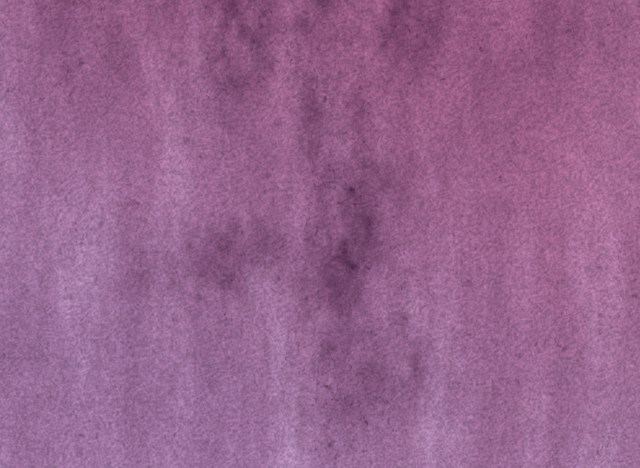
Write a Shadertoy shader that draws this texture.

```glsl
// Weathered violet paper: vertical washes, dark stains, scattered specks and fine grain.

const vec3 COOL = vec3(0.635, 0.465, 0.640);
const vec3 WARM = vec3(0.655, 0.395, 0.555);
const vec3 HAZE = vec3(0.685, 0.545, 0.705);
const vec3 DARK = vec3(0.270, 0.125, 0.255);

const float STAIN_BASE = 0.07;
const float CLOUD_AMOUNT = 0.24;
const float STREAK_AMOUNT = 0.26;
const float BAND_AMOUNT = 0.44;
const float BLOTCH_AMOUNT = 0.42;
const float MOTTLE_AMOUNT = 0.12;
const float SPECK_AMOUNT = 0.36;
const float GRAIN_AMOUNT = 0.15;
const float FIBRE_AMOUNT = 0.13;

// Integer hash giving two values from 0 to 1
vec2 hash2(vec2 cell) {
    uvec2 q = uvec2(ivec2(cell) + 32768);
    uint h = q.x * 1597334677u ^ q.y * 3812015801u;
    h = (h ^ (h >> 15)) * 2246822519u;
    h ^= h >> 13;
    uint k = h * 3266489917u;
    k ^= k >> 16;
    return vec2(float(h & 65535u), float(k & 65535u)) / 65535.0;
}

vec2 gradientAt(vec2 cell) {
    float angle = 6.28319 * hash2(cell).x;
    return vec2(cos(angle), sin(angle));
}

// Gradient noise, about -0.7 to 0.7
float noise(vec2 p) {
    vec2 i = floor(p), f = p - i;
    vec2 s = f * f * f * (f * (f * 6.0 - 15.0) + 10.0);
    vec2 e = vec2(1.0, 0.0);
    float low = mix(dot(gradientAt(i), f),
                    dot(gradientAt(i + e.xy), f - e.xy), s.x);
    float high = mix(dot(gradientAt(i + e.yx), f - e.yx),
                     dot(gradientAt(i + e.xx), f - e.xx), s.x);
    return mix(low, high, s.y);
}

float fbm(vec2 p) {
    float sum = 0.0, amp = 0.6;
    for (int i = 0; i < 4; i++) {
        sum += amp * noise(p);
        p = mat2(1.6, 1.2, -1.2, 1.6) * p + 7.3;
        amp *= 0.6;
    }
    return sum;
}

float bell(float x, float width) {
    return exp(-x * x / (width * width));
}

// Soft ragged specks, one possible per cell, in several sizes
float specks(vec2 p, float density) {
    float sum = 0.0;
    vec2 wobble = 0.010 * vec2(noise(p * 75.0), noise(p * 75.0 + 31.0));
    for (int i = 0; i < 4; i++) {
        float scale = 26.0 * pow(1.4, float(i));
        vec2 q = (p + wobble) * scale + 17.0 * float(i);
        vec2 cell = floor(q);
        vec2 centre = 0.3 + 0.4 * hash2(cell);
        vec2 pick = hash2(cell + 211.0);
        float radius = mix(0.16, 0.30, pick.y * pick.y);
        float d = length((q - cell - centre) * vec2(1.1, 0.9));
        float present = smoothstep(0.0, 0.15, density - pick.x);
        sum += present * mix(0.3, 0.9, pick.y) * (1.0 - smoothstep(0.0, radius, d));
    }
    return min(sum, 1.3);
}

void mainImage(out vec4 fragColor, in vec2 fragCoord) {
    vec2 uv = fragCoord / iResolution.xy;
    vec2 p = fragCoord / iResolution.y;

    // Washes: cool at the lower left, warm at the upper right
    float cloud = fbm(p * 2.6 + 4.0);
    float streak = fbm(p * vec2(9.0, 1.8) + 13.0);
    float warmth = smoothstep(0.12, 1.02, 0.50 * uv.x + 0.62 * uv.y + 0.16 * cloud);
    vec3 color = mix(COOL, WARM, warmth);
    float haze = smoothstep(-0.10, 0.45, streak + 0.5 * cloud) * (1.0 - warmth);
    haze += 0.55 * smoothstep(0.80, 1.0, uv.x) * (1.0 - 0.6 * uv.y);
    haze += 0.35 * bell(uv.x - 0.12, 0.16) * bell(uv.y - 0.22, 0.25);
    color = mix(color, HAZE, 0.55 * haze);

    // Stains: a wandering column, a short cross band and the upper edge
    float wander = 0.565 - 0.05 * smoothstep(0.5, 1.0, uv.y) + 0.06 * noise(p * vec2(1.0, 3.0));
    float column = bell(uv.x - wander, 0.10) * smoothstep(0.0, 0.25, uv.y);
    float cross = 0.8 * bell(uv.y - 0.45 - 0.08 * cloud, 0.09) * bell(uv.x - 0.37, 0.17);
    float edge = smoothstep(0.60, 1.0, uv.y + 0.15 * streak) * bell(uv.x - 0.45, 0.40);
    float band = max(max(column, cross), edge);
    float patches = smoothstep(-0.25, 0.35, fbm(p * vec2(7.0, 3.8) + 23.0));
    float blotch = smoothstep(0.0, 0.50, fbm(p * vec2(15.0, 10.0) + 41.0));
    float mottle = fbm(p * vec2(24.0, 19.0) + 71.0);
    float stain = STAIN_BASE - CLOUD_AMOUNT * 0.5 * cloud - STREAK_AMOUNT * streak;
    stain += BAND_AMOUNT * band * (0.20 + 0.80 * patches);
    stain += BLOTCH_AMOUNT * blotch * (0.08 + 0.75 * band * patches);
    stain += MOTTLE_AMOUNT * mottle * (1.0 + band);

    // Specks gather in clumps, in stains and toward the right
    float clump = smoothstep(-0.20, 0.35, fbm(p * 5.0 + 57.0));
    float density = 0.07 + 0.36 * clump * (0.35 + 0.65 * uv.x) + 0.22 * band;
    stain += SPECK_AMOUNT * specks(p, density) * (0.55 + 0.45 * clump);
    color = mix(color, DARK, clamp(stain, -0.12, 0.85));

    // Paper tooth and short curled fibres in two directions
    vec2 bent = p + 0.014 * vec2(noise(p * 28.0), noise(p * 28.0 + 9.0));
    vec2 along = mat2(0.8, -0.6, 0.6, 0.8) * bent;
    vec2 across = mat2(0.5, 0.87, -0.87, 0.5) * bent;
    float grain = noise(p * 181.0) + 0.5 * noise(p * 97.0 + 5.0);
    float fibre = noise(along * vec2(60.0, 165.0)) + 0.7 * noise(across * vec2(60.0, 165.0) + 3.0);
    color *= 1.0 + GRAIN_AMOUNT * grain + FIBRE_AMOUNT * fibre;

    fragColor = vec4(clamp(color, 0.0, 1.0), 1.0);
}
```
